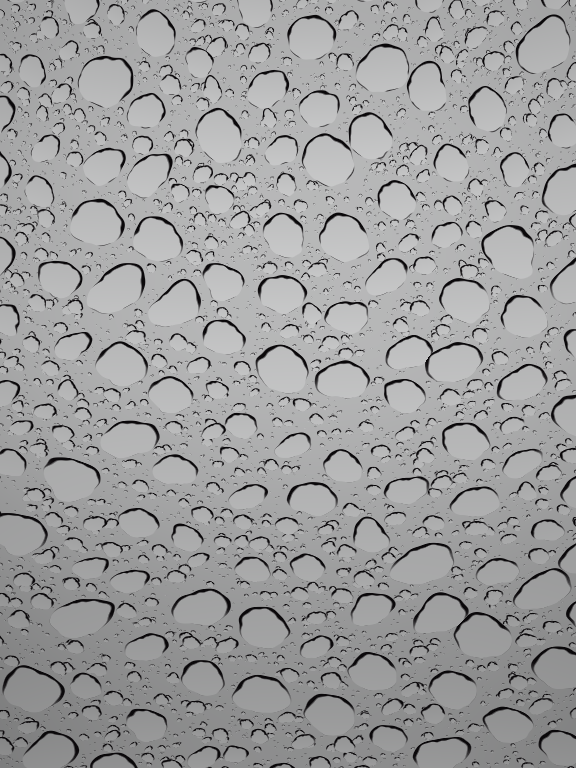
A Shadertoy shader for this texture:

```glsl
// Rain drops on a grey window: dark upper rims, pale bodies, fine spray between.
#define BIG_CELL 0.111
#define BIG_MIN 0.023
#define BIG_MAX 0.046
#define GRID_TURN 0.37
#define RIM_WIDTH 0.0265
#define RIM_COLOR vec3(0.04, 0.03, 0.04)
#define SKY_LOW 0.555
#define SKY_RISE 0.165
#define BODY_LIFT 0.045
#define TAU 6.28318

struct Drop { float dist; vec2 offset; vec2 center; float radius; vec4 seed; };

vec4 hash4(vec2 p) {
    vec4 v = fract(p.xyxy * vec4(0.1031, 0.1030, 0.0973, 0.1099));
    v += dot(v, v.wzxy + 33.33);
    return fract((v.xxyz + v.yzzw) * v.zywx);
}

mat2 rotation(float a) { return mat2(cos(a), sin(a), -sin(a), cos(a)); }

// 0 in the lower part of the pane, 1 near the top
float upness(vec2 p) { return smoothstep(0.45, 1.2, p.y); }

vec3 sky(vec2 p) {
    float x = p.x - 0.54;
    float light = SKY_LOW + SKY_RISE * smoothstep(0.0, 0.8, p.y);
    light -= 0.22 * x * x + 0.05 * smoothstep(1.0, 1.4, p.y);
    return light * vec3(0.997, 1.0, 1.003);
}

// Lumpy outline: squashed and flat-bottomed below, rounder above
float outline(vec2 q, vec2 center, float radius, vec4 seed) {
    float up = upness(center);
    q.x += (seed.y - 0.5) * 0.7 * min(q.y * q.y / radius, radius);
    q += (seed.x - 0.5) * 0.3 * q.yx;
    q /= mix(vec2(1.15, 0.86), vec2(0.97, 1.03), up);
    float a = atan(q.y, q.x);
    float r = 1.0 + 0.08 * sin(2.0 * a + TAU * seed.x)
                  + 0.05 * sin(3.0 * a + TAU * seed.y)
                  + 0.025 * sin(5.0 * a + TAU * seed.z)
                  + 0.012 * sin(9.0 * a + TAU * seed.w);
    r -= 0.14 * (1.0 - up) * max(0.0, -sin(a));
    float tip = max(0.0, sin(a + seed.z - 0.5));
    r += 0.35 * step(0.9, seed.w) * pow(tip, 10.0);
    return length(q) - radius * r;
}

// Nearest large drop, on a turned, staggered and jittered grid
Drop bigDrop(vec2 p) {
    Drop best = Drop(1.0, vec2(1.0), p, 1.0, vec4(0.0));
    mat2 rot = rotation(GRID_TURN);
    vec2 g = rot * p / BIG_CELL;
    for (int j = -1; j <= 1; j++) {
        float row = floor(g.y) + float(j);
        float shift = 0.5 * mod(row, 2.0);
        for (int i = -1; i <= 1; i++) {
            float column = floor(g.x - shift) + float(i);
            vec4 h = hash4(vec2(column, row) + 37.0);
            vec4 seed = hash4(vec2(column, row) + 91.0);
            if (h.w > 0.97) continue;
            vec2 cellMid = vec2(column + shift, row) + 0.5;
            vec2 center = (cellMid + (h.xy - 0.5) * 0.42) * BIG_CELL * rot;
            float radius = mix(BIG_MIN, BIG_MAX, h.z);
            float d = outline(p - center, center, radius, seed);
            if (d < best.dist) best = Drop(d, p - center, center, radius, seed);
        }
    }
    return best;
}

// Pale body plus a tapering dark rim that faces the top middle
vec3 shadeDrop(vec3 under, vec2 p, Drop drop) {
    float px = 1.0 / iResolution.x;
    vec2 rimDir = normalize(vec2(0.52, 1.75) - drop.center);
    vec2 n = drop.offset / max(length(drop.offset), 1e-5);
    float a = atan(n.y, n.x);
    float facing = dot(n, rimDir) + 0.2 * sin(2.0 * a + TAU * drop.seed.z);
    float arc = smoothstep(-0.42, 0.42, facing);
    float wobble = 0.88 + 0.2 * sin(4.0 * a + TAU * drop.seed.x)
                        + 0.12 * sin(11.0 * a + TAU * drop.seed.y);
    float broken = smoothstep(-0.4, 0.7, sin(5.0 * a + TAU * drop.seed.w));
    float up = upness(drop.center);

    float width = RIM_WIDTH * sqrt(drop.radius) * wobble;
    width *= arc * mix(1.05, 0.72, up) + 0.3 * up * broken;
    float inside = clamp(0.5 - drop.dist / px, 0.0, 1.0);
    float band = clamp(0.5 + (drop.dist + width) / (px + 0.2 * width), 0.0, 1.0);
    float strength = mix(mix(0.5, 0.85, up) * broken, 1.0, arc);
    strength *= mix(0.55, 1.0, smoothstep(0.001, 0.006, drop.radius));

    float height = dot(drop.offset, rimDir) / drop.radius;
    vec3 body = sky(p) + BODY_LIFT - 0.02 * height;
    vec3 col = mix(under, body, inside);
    return mix(col, RIM_COLOR, inside * band * strength);
}

// One layer of small drops, each kept inside its cell and off the large ones
vec3 scatter(vec3 under, vec2 p, float cell, float minR, float maxR, float share) {
    mat2 rot = rotation(0.4 + cell * 40.0);
    vec2 id = floor(rot * p / cell);
    vec4 h = hash4(id + 200.0 + cell * 900.0);
    if (h.w > share) return under;
    float radius = mix(minR, maxR, h.z);
    float room = max(0.0, cell - 2.8 * radius);
    vec2 center = ((id + 0.5) * cell + (h.xy - 0.5) * room) * rot;
    vec2 q = p - center;
    if (length(q) > 2.0 * radius + 0.003) return under;
    if (bigDrop(center).dist < 1.1 * radius) return under;
    vec4 seed = hash4(id + 431.0);
    float d = outline(q, center, radius, seed);
    return shadeDrop(under, p, Drop(d, q, center, radius, seed));
}

void mainImage(out vec4 fragColor, in vec2 fragCoord) {
    vec2 p = fragCoord / iResolution.x;
    vec3 col = sky(p);
    col = scatter(col, p, 0.0105, 0.0009, 0.0018, 0.4);
    col = scatter(col, p, 0.018, 0.0020, 0.0042, 0.5);
    col = scatter(col, p, 0.027, 0.0042, 0.0080, 0.55);
    col = scatter(col, p, 0.037, 0.0070, 0.0115, 0.5);
    col = scatter(col, p, 0.052, 0.0110, 0.0185, 0.95);
    col = shadeDrop(col, p, bigDrop(p));
    fragColor = vec4(col, 1.0);
}
```
